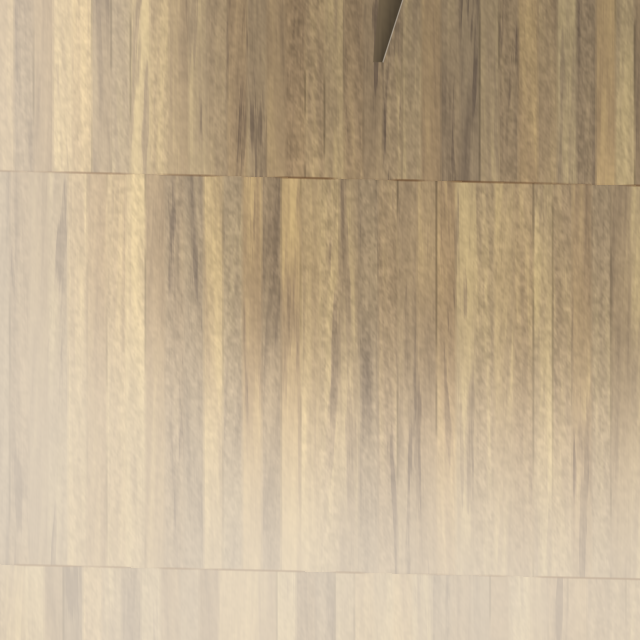
A WebGL 2 fragment shader for this texture:

```glsl
#version 300 es
precision highp float;
// Wooden strip floor: rows of narrow upright staves with per-stave tone and grain,
// thin broken seams between rows, and a soft window glare from the left and below.
// A tapered furniture leg stands at the top edge.

#define STAVES 33.0
#define ROW_HEIGHT 0.615
#define ROW_START 0.118
#define ROW_TILT 0.023
#define SEAM_WIDTH 0.0016
#define JOINT_WIDTH 0.0030
#define GRAIN 0.36
#define FLECKS 0.085
#define STREAKS 0.36
#define GLARE 0.68
#define SHADE 0.95

uniform vec2 u_resolution;
out vec4 fragColor;

const vec3 WALNUT = vec3(0.47, 0.40, 0.33);
const vec3 TAN = vec3(0.64, 0.55, 0.43);
const vec3 HONEY = vec3(0.80, 0.70, 0.51);
const vec3 SEAM = vec3(0.44, 0.32, 0.21);
const vec3 HAZE = vec3(0.92, 0.88, 0.82);
const vec3 LEG = vec3(0.30, 0.26, 0.20);

float hash(vec2 p) {
    vec3 q = fract(vec3(p.xyx) * 0.1031);
    q += dot(q, q.yzx + 33.33);
    return fract((q.x + q.y) * q.z);
}

float noise(vec2 p) {
    vec2 i = floor(p), f = fract(p);
    f = f * f * (3.0 - 2.0 * f);
    return mix(mix(hash(i), hash(i + vec2(1, 0)), f.x),
               mix(hash(i + vec2(0, 1)), hash(i + vec2(1, 1)), f.x), f.y);
}

float fbm(vec2 p) {
    float sum = 0.0, amp = 0.5;
    for (int i = 0; i < 4; i++) {
        sum += amp * noise(p);
        p = p * 2.03 + 17.1;
        amp *= 0.5;
    }
    return sum / 0.9375;
}

// Colour of one stave; id holds its column and row.
vec3 stave(vec2 id, vec2 p) {
    float tone = mix(0.27, 0.77, hash(id + 71.3));
    float lean = (hash(id + 12.7) - 0.5) * 0.10;
    vec2 q = vec2(p.x + lean * p.y, p.y) + 9.0 * vec2(hash(id + 3.1), hash(id + 8.9));

    // Long fibres and broad drift
    float fibre = fbm(q * vec2(130.0, 7.0)) - 0.5;
    float drift = noise(q * vec2(30.0, 4.0)) - 0.5;
    tone += GRAIN * (1.4 * fibre + 0.6 * drift);

    // Dark heartwood streaks in some staves
    float streak = smoothstep(0.56, 0.76, fbm(q * vec2(80.0, 5.5) + 5.0));
    tone -= STREAKS * streak * smoothstep(0.35, 0.8, hash(id + 27.0));

    vec3 wood = mix(WALNUT, TAN, smoothstep(0.0, 0.5, tone));
    wood = mix(wood, HONEY, smoothstep(0.4, 1.0, tone));

    // Short slanted flecks, stronger in some staves
    vec2 slanted = vec2(q.x * 190.0 + q.y * 50.0, q.y * 100.0);
    float fleck = noise(slanted) + 0.7 * noise(slanted * 1.9 + 31.0) - 0.85;
    wood *= 1.0 + FLECKS * fleck * (0.7 + 1.1 * hash(id + 44.0));

    float warmth = hash(id + 91.0) - 0.5;
    return wood * (1.0 + warmth * vec3(0.03, -0.005, -0.05));
}

void main() {
    vec2 uv = gl_FragCoord.xy / u_resolution;
    float px = 1.0 / min(u_resolution.x, u_resolution.y);

    // Rows tilt slightly, and each row shifts its staves
    float v = (uv.y + ROW_TILT * uv.x - ROW_START) / ROW_HEIGHT;
    float row = floor(v);
    float u = uv.x * STAVES + 0.5 - 0.23 * row;
    float f = fract(u);
    vec2 id = vec2(floor(u), row);

    // Blend neighbouring staves over a narrow soft joint
    float gap = (0.5 - abs(f - 0.5)) / STAVES;
    float blend = 0.5 - 0.5 * smoothstep(0.0, max(JOINT_WIDTH, px), gap);
    float side = f < 0.5 ? -1.0 : 1.0;
    vec3 col = mix(stave(id, uv), stave(id + vec2(side, 0.0), uv), blend);

    // A few joints open into dark lines that come and go
    vec2 joint = vec2(id.x + max(side, 0.0), row + 60.0);
    float opened = smoothstep(0.5, 1.0, hash(joint));
    opened *= smoothstep(0.3, 0.7, noise(vec2(joint.x * 7.3, uv.y * 14.0)));
    col *= 1.0 - 0.42 * blend * opened;

    // Seam between rows, broken along its length
    float seamDist = abs(v - round(v)) * ROW_HEIGHT;
    float seam = 1.0 - smoothstep(SEAM_WIDTH - px, SEAM_WIDTH + px, seamDist);
    float worn = smoothstep(0.2, 0.75, noise(vec2(uv.x * 22.0, round(v) * 9.0)));
    col = mix(col, SEAM, seam * (0.08 + 0.62 * worn));

    // Glare from the left and from below, over a shaded upper right
    float fromLeft = 1.0 - smoothstep(-0.05, 0.48, uv.x + 0.12 * (uv.y - 0.5));
    float fromBelow = 1.0 - smoothstep(0.12, 0.66, uv.y + 0.10 * uv.x);
    float glare = 1.0 - (1.0 - 0.92 * fromLeft) * (1.0 - fromBelow);
    glare *= 0.94 + 0.12 * noise(uv * 5.0);
    float shadow = smoothstep(0.55, 1.0, uv.y) * smoothstep(0.2, 0.6, uv.x);
    col *= mix(SHADE, 1.10, smoothstep(0.0, 0.6, glare)) * (1.06 - 0.14 * shadow);
    col = mix(col, HAZE, GLARE * glare);

    // Tapered leg with a pale right edge
    float rise = (uv.y - 0.903) / 0.097;
    float left = mix(0.583, 0.592, rise), right = mix(0.599, 0.630, rise);
    float inside = min(min(uv.x - left, right - uv.x), uv.y - 0.903);
    float leg = smoothstep(-px, px, inside);
    vec3 legCol = LEG * mix(1.35, 0.85, smoothstep(left, right, uv.x));
    legCol = mix(legCol, HAZE * 0.8, 1.0 - smoothstep(0.0, 0.003, right - uv.x));
    fragColor = vec4(clamp(mix(col, legCol, leg * 0.85), 0.0, 1.0), 1.0);
}
```
